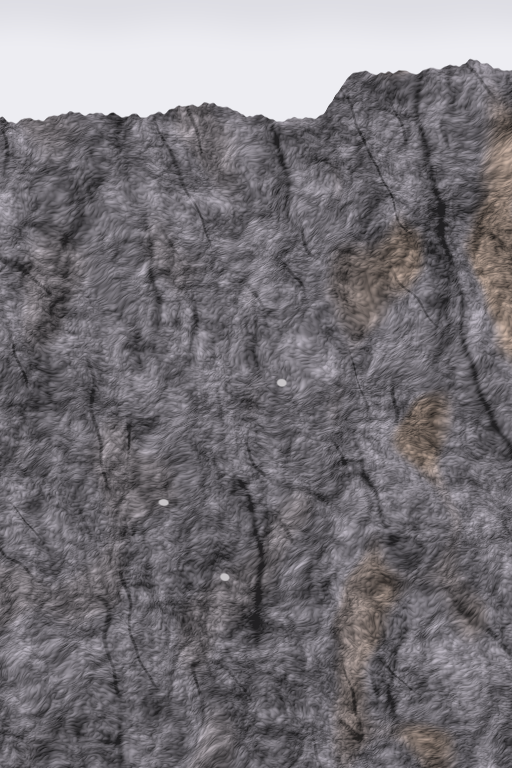
Reproduce this texture procedurally as a Shadertoy shader.

```glsl
// A weathered grey limestone cliff under a pale overcast sky.
// Octaves of billowed gradient noise are embossed by a high left light;
// leaning fissures, thin cracks, strata and warm stains are layered on top.

const vec3 SKY_BRIGHT = vec3(0.93, 0.93, 0.95);
const vec3 SKY_DULL = vec3(0.87, 0.87, 0.895);
const vec3 ROCK_TINT = vec3(1.0, 0.972, 1.028);
const vec3 STAIN_TINT = vec3(1.13, 1.0, 0.92);
const vec3 SNOW = vec3(0.78, 0.77, 0.78);
const vec2 TO_LIGHT = vec2(-0.10, 0.20);  // emboss step, in noise cells
const float ROCK_TONE = 0.425;
const float RELIEF = 0.165;               // contrast of each octave
const float LEAN = 0.32;                  // ribs lean to the lower right
const int OCTAVES = 6;
const int FISSURES = 5;
const int SNOW_PATCHES = 3;

float hash(vec2 c) {
    vec3 q = fract(c.xyx * 0.1031);
    q += dot(q, q.yzx + 33.33);
    return fract((q.x + q.y) * q.z);
}

float corner(vec2 cell, vec2 offset) {
    float angle = 6.2832 * hash(cell);
    return dot(vec2(cos(angle), sin(angle)), offset);
}

// Gradient noise, roughly -1 to 1
float noise(vec2 p) {
    vec2 i = floor(p), f = p - i;
    vec2 u = f * f * f * (f * (f * 6.0 - 15.0) + 10.0);
    vec2 e = vec2(1.0, 0.0);
    float low = mix(corner(i, f), corner(i + e.xy, f - e.xy), u.x);
    float high = mix(corner(i + e.yx, f - e.yx), corner(i + e.xx, f - e.xx), u.x);
    return 1.4 * mix(low, high, u.y);
}

// Rounded lumps parted by sharp creases
float billow(vec2 p) {
    float n = noise(p);
    return sqrt(n * n + 0.002);
}

float ridgeHeight(float x) {
    float h = 0.846 + 0.056 * smoothstep(0.40, 0.47, x) + 0.012 * smoothstep(0.54, 0.64, x);
    h += 0.022 * exp(-pow((x - 0.265) / 0.045, 2.0));
    h += 0.009 * noise(vec2(x * 17.0, 3.5));
    h += 0.006 * noise(vec2(x * 48.0, 8.3));
    return h + 0.003 * noise(vec2(x * 130.0, 5.7));
}

// Lumpy surface: tall ribs at coarse scale, flatter ledges at fine scale
float relief(vec2 p) {
    float tone = 0.0, frequency = 7.0;
    for (int i = 0; i < OCTAVES; i++) {
        float fine = float(i) / float(OCTAVES - 1);
        vec2 shape = mix(vec2(1.45, 0.65), vec2(0.85, 1.2), fine);
        vec2 q = vec2(p.x + LEAN * (1.0 - fine) * p.y, p.y - 0.15 * fine * p.x);
        q = q * shape * frequency + 17.3 * float(i);
        float b = billow(q);
        tone += RELIEF * (0.6 * (b - 0.27) + 0.9 * (b - billow(q + TO_LIGHT)));
        frequency *= 1.9;
    }
    return tone;
}

// Long fissures, with a soft shadow on their left side
float fissureShade(vec2 p) {
    float shade = 0.0;
    for (int i = 0; i < FISSURES; i++) {
        float id = float(i);
        float path = -0.03 + 0.19 * id + 0.18 * (1.0 - smoothstep(0.15, 0.85, p.y));
        path += 0.035 * noise(vec2(p.y * 4.5, id * 7.3 + 0.4));
        path += 0.008 * noise(vec2(p.y * 24.0, id * 3.7 + 0.6));
        float d = p.x - path;
        float depth = smoothstep(-0.3, 0.3, noise(vec2(p.y * 5.0, id * 5.1 + 2.5)));
        float core = exp(-pow(d / 0.004, 2.0));
        float side = exp(-abs(d) / (d < 0.0 ? 0.022 : 0.005));
        shade += depth * (0.17 * core + 0.09 * side);
    }
    return shade;
}

float crackShade(vec2 p) {
    float n = noise(vec2((p.x + 0.5 * p.y) * 15.0, p.y * 5.0) + 41.7);
    float present = smoothstep(0.0, 0.3, noise(p * 9.0 + 63.1));
    return 0.14 * present * (1.0 - smoothstep(0.015, 0.075, abs(n)));
}

vec3 rockColor(vec2 p) {
    vec2 bend = 0.026 * vec2(noise(p * 6.0 + 9.2), noise(p * 6.0 + 27.6));
    bend += 0.007 * vec2(noise(p * 24.0 + 5.4), noise(p * 24.0 + 71.8));
    vec2 w = p + bend;
    float tone = ROCK_TONE + relief(w) + 0.07 * noise(p * vec2(5.0, 3.5) + 14.2);
    tone += 0.06 * noise(vec2(w.x * 13.0, (w.y + 0.12 * w.x) * 85.0));
    tone -= fissureShade(p + 0.3 * bend) + crackShade(w);
    tone -= 0.03 * (1.0 - smoothstep(0.0, 0.3, p.y));
    tone = clamp(tone, 0.13, 0.72);
    float stain = smoothstep(0.15, 0.5, noise(w * vec2(10.0, 7.0) + 33.9));
    stain *= 0.15 + 0.85 * smoothstep(0.36, 0.55, p.x);
    vec3 color = tone * mix(ROCK_TINT, STAIN_TINT, stain);

    // Small snow patches left on ledges
    for (int i = 0; i < SNOW_PATCHES; i++) {
        vec2 seed = vec2(float(i) * 5.0 + 2.0, 11.0);
        vec2 center = vec2(0.1 + 0.35 * hash(seed), 0.06 + 0.5 * hash(seed.yx));
        float d = length((w - bend * 0.7 - center) * vec2(1.0, 1.3)) - 0.006;
        color = mix(color, SNOW, 1.0 - smoothstep(-0.0015, 0.0015, d));
    }
    return color;
}

void mainImage(out vec4 fragColor, in vec2 fragCoord) {
    vec2 p = fragCoord / iResolution.y;
    float pixel = 1.0 / iResolution.y;
    float dullness = smoothstep(0.93, 1.0, p.y + 0.02 * noise(p * 5.0 + 2.1));
    vec3 sky = mix(SKY_BRIGHT, SKY_DULL, dullness);
    float rock = smoothstep(-pixel, pixel, ridgeHeight(p.x) - p.y);
    fragColor = vec4(mix(sky, rockColor(p), rock), 1.0);
}
```
